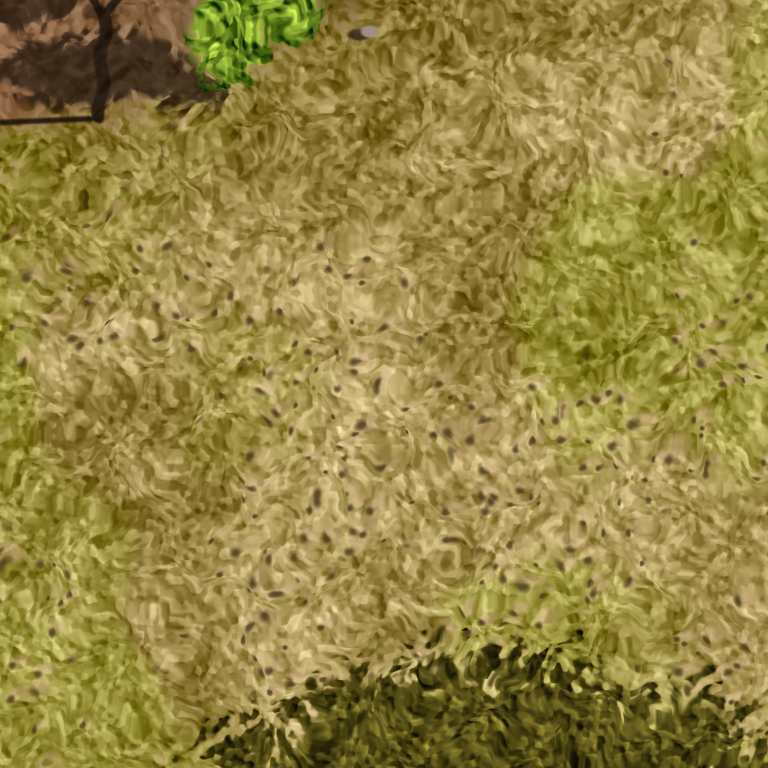
Reproduce this texture procedurally as a Shadertoy shader.

```glsl
// Dry straw-coloured meadow with pale tufts, bare soil, a sapling, bushes and a shaded edge.
#define STRAW vec3(0.64, 0.56, 0.31)
#define PALE vec3(0.75, 0.67, 0.43)
#define SHADED vec3(0.34, 0.31, 0.09)
#define SOIL vec3(0.48, 0.37, 0.24)
#define DARK vec3(0.20, 0.14, 0.09)
#define LEAF vec3(0.42, 0.54, 0.13)
#define GRAIN_SCALE 62.0
#define FINE_SCALE 125.0
#define TUFT_SCALE 36.0
#define CONTRAST 1.0

vec3 hash3(vec2 cell) {
    vec3 q = vec3(dot(cell, vec2(127.1, 311.7)),
                  dot(cell, vec2(269.5, 183.3)),
                  dot(cell, vec2(419.2, 371.9)));
    return fract(sin(q) * 43758.55);
}

// Soft cellular noise: random cell tones blended by distance, mean 0.5
float cellTone(vec2 p) {
    vec2 base = floor(p), f = p - base;
    float sum = 0.0, weights = 0.0;
    for (int y = -1; y <= 1; y++)
    for (int x = -1; x <= 1; x++) {
        vec2 offset = vec2(x, y);
        vec3 h = hash3(base + offset);
        vec2 d = offset + h.xy - f;
        float w = exp(-7.0 * dot(d, d));
        sum += w * h.z;
        weights += w;
    }
    return sum / weights;
}

// Scattered tufts: x is the sunlit clump, y the shadow at its lower left
vec2 tufts(vec2 p, float density) {
    vec2 base = floor(p), f = p - base, result = vec2(0.0);
    for (int y = -1; y <= 1; y++)
    for (int x = -1; x <= 1; x++) {
        vec2 offset = vec2(x, y);
        vec3 h = hash3(base + offset + 57.0);
        vec2 d = f - offset - h.xy;
        float present = smoothstep(0.0, 0.15, density - h.z);
        float size = mix(0.2, 0.45, fract(h.z * 17.0));
        vec2 shade = d + vec2(0.36, 0.26);
        result = max(result, present * vec2(
            1.0 - smoothstep(0.3 * size, 1.4 * size, length(d * vec2(0.8, 1.1))),
            1.0 - smoothstep(0.05, 0.8 * size, length(shade))));
    }
    return result;
}

float segment(vec2 p, vec2 a, vec2 b) {
    vec2 ab = b - a;
    return length(p - a - ab * clamp(dot(p - a, ab) / dot(ab, ab), 0.0, 1.0));
}

// Normalised ellipse distance: 1 on the rim
float ellipse(vec2 p, vec2 center, vec2 radii) {
    return length((p - center) / radii);
}

void mainImage(out vec4 fragColor, in vec2 fragCoord) {
    vec2 uv = fragCoord / iResolution.y;

    // Broad patches and fine grain, with blades leaning both ways
    float patches = cellTone(uv * 6.0 + 3.0);
    float mottling = cellTone(uv * 17.0 + 11.0);
    vec2 warp = vec2(mottling, cellTone(uv * 23.0 + 41.0)) - 0.5;
    vec2 p = uv + 0.022 * warp;
    vec2 lean = vec2(p.x + p.y, p.y - p.x) * 0.707;
    float rising = cellTone(lean * GRAIN_SCALE * vec2(0.75, 1.5));
    float falling = cellTone(lean * GRAIN_SCALE * vec2(1.5, 0.75) + 31.0);
    float blades = mix(rising, falling, smoothstep(0.4, 0.6, mottling));
    float fine = cellTone(p * FINE_SCALE + 7.0);
    float relief = fine - cellTone((p + vec2(0.004, 0.003)) * FINE_SCALE + 7.0);
    float rough = 0.6 * blades + 0.4 * fine - 0.5;

    // Grass tone, browner toward the upper left
    float slope = uv.y - 0.42 * uv.x;
    float worn = smoothstep(0.52, 0.82, slope + 0.15 * (patches - 0.5));
    float tone = 2.3 * (blades - 0.5) + 1.7 * (fine - 0.5) + 0.8 * relief
               + 1.2 * (patches - 0.5) + 0.9 * (mottling - 0.5);
    vec3 color = STRAW + (PALE - STRAW) * (CONTRAST * tone - 0.9 * worn);
    float green = smoothstep(0.4, 0.75, cellTone(uv * 5.0 + 19.0));
    color += green * vec3(-0.04, 0.01, -0.08);

    // Pale tufts with small dark hollows, sparse near the top
    float density = mix(0.12, 0.62, smoothstep(0.38, 0.65, patches));
    density *= 1.0 - 0.8 * smoothstep(0.55, 0.9, uv.y);
    vec2 tuft = tufts((p + 0.006 * rough) * TUFT_SCALE, density);
    vec3 sunlit = PALE + vec3(0.03, -0.01, 0.05) + 0.25 * rough;
    color = mix(color, sunlit, 0.65 * tuft.x);
    color = mix(color, DARK + vec3(0.08, 0.07, 0.01), 0.8 * tuft.y);

    // Bare soil with broken shade
    float soil = smoothstep(0.78, 0.87, slope + 0.1 * rough + 0.08 * (mottling - 0.5));
    vec3 earth = SOIL + vec3(0.06, 0.01, 0.01) * (1.0 - uv.x * 3.0) + 0.3 * rough;
    color = mix(color, earth, soil);
    float ragged = 0.9 * rough + 0.7 * (mottling - 0.5);
    float shade = min(ellipse(uv, vec2(0.12, 0.905), vec2(0.18, 0.045)),
                      ellipse(uv, vec2(0.0, 1.0), vec2(0.11, 0.035)));
    shade = 1.0 - smoothstep(0.7, 1.2, shade + ragged);
    color = mix(color, DARK + 0.12 * rough, 0.85 * shade);

    // Shaded grass at the lower edge
    float rim = ellipse(uv, vec2(0.64, -0.01), vec2(0.34, 0.155));
    float shadow = 1.0 - smoothstep(0.88, 1.06, rim + 0.6 * rough + 0.2 * (mottling - 0.5));
    color = mix(color, SHADED + vec3(0.5, 0.46, 0.22) * (rough + 0.25 * relief), shadow);

    // Leafy bushes
    float bush = min(ellipse(uv, vec2(0.298, 0.955), vec2(0.056, 0.07)),
                     ellipse(uv, vec2(0.375, 0.99), vec2(0.045, 0.05)));
    bush = 1.0 - smoothstep(0.85, 1.05, bush + 0.7 * rough);
    color = mix(color, LEAF + vec3(0.8, 0.8, 0.4) * (rough + 0.3 * relief), bush);

    // Sapling with its cast shadow, and a small stone
    vec2 bent = uv + vec2(0.003 * sin(uv.y * 90.0), 0.0);
    vec2 fork = vec2(0.136, 0.978);
    float trunk = segment(bent, vec2(0.13, 0.848), fork) - 0.008;
    trunk = min(trunk, segment(bent, fork, vec2(0.12, 1.01)) - 0.005);
    trunk = min(trunk, segment(bent, fork, vec2(0.163, 1.01)) - 0.005);
    trunk = min(trunk, segment(uv, vec2(-0.01, 0.84), vec2(0.13, 0.846)) - 0.003);
    color = mix(color, DARK * 0.75 + 0.1 * rough, 1.0 - smoothstep(-0.002, 0.003, trunk));
    float hollow = ellipse(uv, vec2(0.467, 0.955), vec2(0.017, 0.009));
    color = mix(color, DARK, 0.8 - 0.8 * smoothstep(0.6, 1.1, hollow));
    float stone = ellipse(uv, vec2(0.481, 0.959), vec2(0.013, 0.009));
    color = mix(color, vec3(0.62, 0.56, 0.52), 1.0 - smoothstep(0.6, 1.1, stone));

    fragColor = vec4(clamp(color, 0.03, 1.0), 1.0);
}
```
